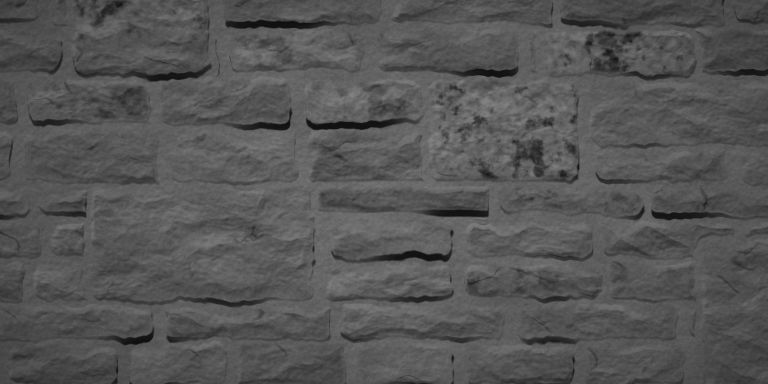
Give the GLSL for this texture, as a Shadertoy shader.

```glsl
// Each course: bottom edge, stone pitch, offset of the first joint
const vec3 COURSES[9] = vec3[9](
    vec3(.068, .443, .122), vec3(.195, .395, .18), vec3(.331, .357, .052),
    vec3(.482, .371, .052), vec3(.568, .398, .092), vec3(.677, .362, .115),
    vec3(.786, .378, .063), vec3(.888, .455, .417), vec3(1.01, .297, .016));

// Large or odd blocks that interrupt the courses: left, top, right, bottom
const vec4 BLOCKS[7] = vec4[7](
    vec4(.195, -.03, .539, .19), vec4(1.12, .208, 1.503, .47),
    vec4(.24, .492, .813, .779), vec4(1.83, .63, 2.1, 1.1),
    vec4(.828, .488, 1.27, .547), vec4(1.54, .2, 2.05, .375),
    vec4(1.42, .078, 1.805, .195));

vec2 hash2(vec2 p) {
    vec3 q = fract(p.xyx * vec3(.1031, .1030, .0973));
    q += dot(q, q.yzx + 33.33);
    return fract((q.xx + q.yz) * q.zy);
}

float corner(vec2 cell, vec2 f, vec2 o) {
    return dot(hash2(cell + o) * 2. - 1., f - o);
}

float gradientNoise(vec2 p) {
    vec2 i = floor(p), f = fract(p);
    vec2 u = f * f * f * (f * (f * 6. - 15.) + 10.);
    return mix(mix(corner(i, f, vec2(0, 0)), corner(i, f, vec2(1, 0)), u.x),
               mix(corner(i, f, vec2(0, 1)), corner(i, f, vec2(1, 1)), u.x), u.y);
}

float fbm(vec2 p) {
    float sum = 0., amp = .6;
    for (int i = 0; i < 4; i++) {
        sum += amp * gradientNoise(p);
        p = mat2(1.62, 1.22, -1.22, 1.62) * p + 5.3;
        amp *= .52;
    }
    return sum;
}

float roundBox(vec2 p, vec2 halfSize, float r) {
    vec2 q = abs(p) - halfSize + r;
    return length(max(q, 0.)) + min(max(q.x, q.y), 0.) - r;
}

// Returns edge distance, tone of the stone and amount of weathering
vec3 stones(vec2 p) {
    vec2 wobble = vec2(fbm(p * 9.), fbm(p * 9. + 17.));
    vec2 warped = p + .026 * wobble + .007 * gradientNoise(p * 42.);
    vec3 s = vec3(1, 0, 0);
    float top = -.06;
    for (int i = 0; i < 9; i++) {
        vec3 c = COURSES[i];
        float id = floor((warped.x - c.z) / c.y);
        vec2 rnd = hash2(vec2(id + 20., float(i) * 7. + 3.));
        vec2 q = warped - vec2(c.z + (id + .5) * c.y, (top + c.x) * .5);
        q.y += (rnd.x - .5) * .06 * q.x;
        vec2 halfSize = vec2(c.y * .5 - .01 - .016 * rnd.x, (c.x - top) * .5 - .008 - .009 * rnd.y);
        float d = roundBox(q, halfSize, .01 + .02 * rnd.y);
        if (d < s.x) s = vec3(d, rnd.x - .5, .4 * step(.8, rnd.y));
        top = c.x;
    }
    for (int i = 0; i < 7; i++) {
        vec4 b = BLOCKS[i];
        vec2 q = i == 4 ? p + .008 * wobble : warped;
        float d = roundBox(q - (b.xy + b.zw) * .5, (b.zw - b.xy) * .5, i == 4 ? .003 : .025);
        s.x = max(s.x, .022 - d);
        float worn = i == 1 || i == 6 ? 1. : i == 0 ? smoothstep(.16, .0, p.y) : 0.;
        if (d < s.x) s = vec3(d, i == 4 ? -1.1 : .1, worn);
    }
    return s;
}

// Chipped faces whose edges run from crisp to smeared with mortar
float height(vec2 p, float d) {
    float smear = .012 + .04 * smoothstep(-.2, .25, gradientNoise(p * 7. + 40.));
    float face = smoothstep(.005, -smear, d);
    vec2 q = p + .06 * fbm(p * 5.);
    float chips = fbm(q * vec2(7, 11)) - .9 * abs(gradientNoise(q * vec2(6, 12) + 4.));
    return face * (.008 + .019 * chips) + .0035 * fbm(p * 36.);
}

void mainImage(out vec4 fragColor, in vec2 fragCoord) {
    // Canvas heights, measured down from the top
    vec2 p = vec2(fragCoord.x, iResolution.y - fragCoord.y) / iResolution.y;
    vec2 toLight = vec2(-.0012, -.0035);
    vec3 s = stones(p);
    float inside = smoothstep(.004, -.012, s.x);

    // Base tones and fine grain
    float mortar = .363 + .07 * fbm(p * 5.);
    float stone = .335 + .045 * s.y + .1 * fbm(p * vec2(5, 8) + 31.);
    float stain = smoothstep(.0, .3, fbm(p * 24. + 9.) + .5 * gradientNoise(p * 6. + 3.));
    stone += s.z * (.03 - .19 * stain + .1 * gradientNoise(p * 55.));
    float grey = mix(mortar, stone, inside) + .035 * gradientNoise(p * 95.);

    // Relief lit from above
    float slope = height(p, s.x) - height(p + toLight, stones(p + toLight).x);
    grey += .16 * clamp(slope / length(toLight), -.7, .45);

    // Thin broken cracks across the faces
    vec2 bent = p + .05 * fbm(p * 11.);
    float crack = smoothstep(.035, .0, abs(gradientNoise(bent * vec2(6, 10) + 13.)));
    grey -= .09 * crack * inside * smoothstep(.05, .3, gradientNoise(p * 9. + 21.));

    // Narrow shadows beneath the lower edges, deep only in places
    float depth = smoothstep(-.1, .4, gradientNoise(p * vec2(4, 8) + 2.));
    float overhang = stones(p - vec2(.002, .006 + .012 * depth)).x;
    float shadow = smoothstep(.003, -.003, overhang) * smoothstep(-.003, .003, s.x);
    grey *= 1. - shadow * (.16 + .65 * depth);

    // Soft pool of light on the wall
    vec2 away = (p - vec2(1., .48)) * vec2(.75, 1.3);
    grey *= 1.12 - .36 * dot(away, away);
    fragColor = vec4(vec3(clamp(grey, .06, .5)), 1);
}
```
